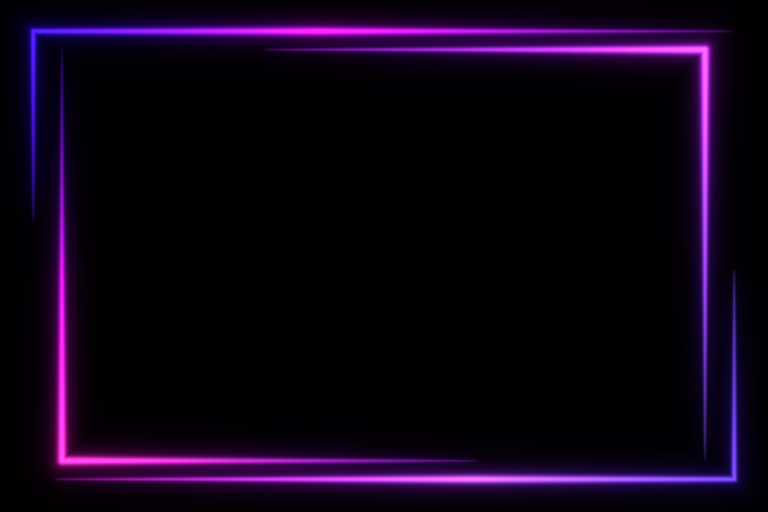
Give the GLSL for this background, as a Shadertoy shader.

```glsl
const vec3 BLUE    = vec3(0.36, 0.10, 1.00);
const vec3 MAGENTA = vec3(0.93, 0.08, 0.96);
const vec3 ORCHID  = vec3(0.94, 0.32, 1.00);
const vec3 PINK    = vec3(1.00, 0.22, 0.82);
const vec3 LILAC   = vec3(0.86, 0.42, 1.00);
const vec3 VIOLET  = vec3(0.55, 0.34, 1.00);
const vec3 PURPLE  = vec3(0.60, 0.10, 0.85);

// Neon segment from a to b; colour and power blend along its length
vec3 beam(vec2 p, vec2 a, vec2 b, vec3 colourA, vec3 colourB, float powerA, float powerB) {
    vec2 axis = b - a;
    float t = clamp(dot(p - a, axis) / dot(axis, axis), 0.0, 1.0);
    float dist = length(p - a - axis * t);
    float power = mix(powerA, powerB, t);
    vec3 colour = mix(colourA, colourB, t);

    float width = mix(0.0026, 0.0078, power);
    float core = exp(-pow(dist / width, 2.0)) * pow(power, 0.38);
    float halo = 0.74 * exp(-dist / 0.0145) + 0.06 * exp(-dist / 0.035);
    vec3 haloColour = colour * colour * vec3(0.85, 0.55, 1.0);
    vec3 hot = mix(colour, vec3(1.0), 0.12 * power * core);
    return hot * core + haloColour * halo * pow(power, 0.75) * (1.0 - 0.6 * core);
}

// Two arms that fade away from a shared bright corner
vec3 bracket(vec2 p, vec2 tipA, vec2 corner, vec2 tipB,
             vec3 colourA, vec3 colourCorner, vec3 colourB, float power) {
    return max(beam(p, corner, tipA, colourCorner, colourA, power, 0.0),
               beam(p, corner, tipB, colourCorner, colourB, power, 0.0));
}

// Long arm that swells at its middle, joined to a short fading arm
vec3 sweep(vec2 p, vec2 shortTip, vec2 corner, vec2 middle, vec2 longTip,
           vec3 colourCorner, vec3 colourMiddle, vec3 colourTip, float power) {
    vec3 light = beam(p, corner, shortTip, colourCorner, colourCorner, power, 0.0);
    light = max(light, beam(p, corner, middle, colourCorner, colourMiddle, power, 0.9));
    return max(light, beam(p, middle, longTip, colourMiddle, colourTip, 0.9, 0.0));
}

void mainImage(out vec4 fragColor, in vec2 fragCoord) {
    // Canvas spans 1.5 by 1.0 units
    vec2 p = fragCoord / iResolution.xy * vec2(1.5, 1.0);
    vec3 colour = vec3(0.002, 0.0, 0.004);

    // Outer frame: upper left and lower right
    colour += sweep(p, vec2(0.065, 0.565), vec2(0.065, 0.939), vec2(0.620, 0.939),
                    vec2(1.435, 0.939), BLUE, MAGENTA, PURPLE, 0.60);
    colour += sweep(p, vec2(1.434, 0.475), vec2(1.434, 0.064), vec2(0.920, 0.064),
                    vec2(0.105, 0.064), VIOLET, LILAC, MAGENTA, 0.55);

    // Inner frame: upper right
    colour += bracket(p, vec2(0.515, 0.903), vec2(1.377, 0.903), vec2(1.377, 0.100),
                      PURPLE, ORCHID, VIOLET, 1.0);

    // Inner frame: lower left, turning blue up the side
    vec2 corner = vec2(0.121, 0.100);
    vec2 bend = vec2(0.121, 0.450);
    vec3 lower = beam(p, corner, bend, PINK, MAGENTA, 1.0, 0.60);
    lower = max(lower, beam(p, bend, vec2(0.121, 0.908), MAGENTA, BLUE * 0.8, 0.60, 0.0));
    lower = max(lower, beam(p, corner, vec2(0.935, 0.100), PINK, PURPLE, 1.0, 0.0));
    colour += lower;

    fragColor = vec4(min(colour, 1.0), 1.0);
}
```
